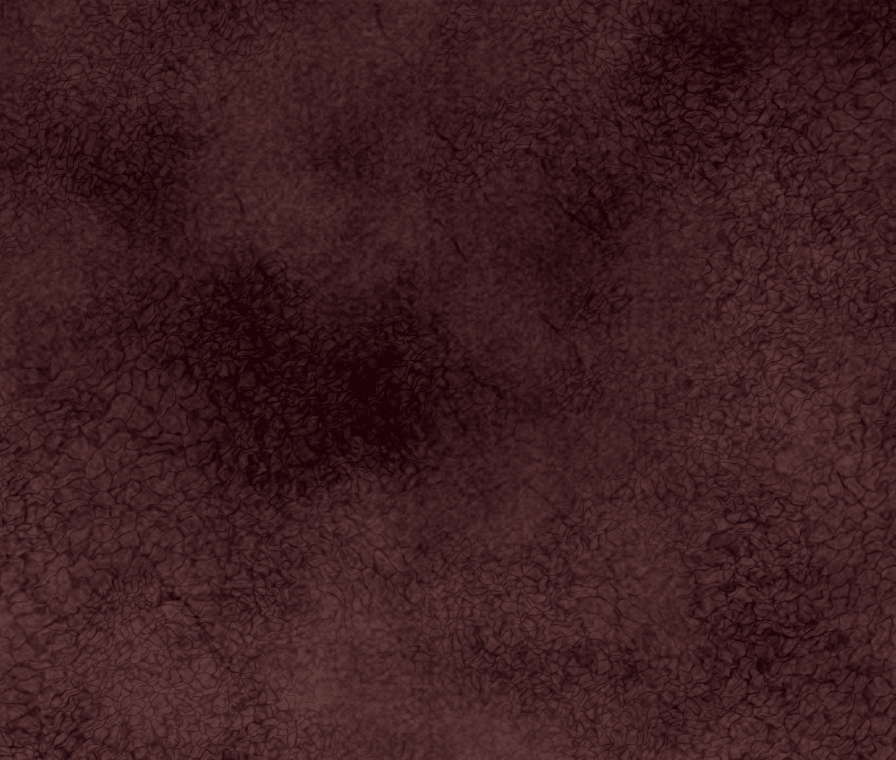
Write a WebGL 2 fragment shader that draws this texture.

```glsl
#version 300 es
precision highp float;
// Worn dark burgundy leather: cloudy tone, pebbled grain, wrinkled zones and thin creases.

uniform vec2 u_resolution;
out vec4 fragColor;

float hash(vec2 p) {
    return fract(sin(dot(p, vec2(127.1, 311.7))) * 43758.5453);
}

vec2 hash2(vec2 p) {
    return vec2(hash(p), hash(p + 37.3));
}

mat2 rotation(float a) {
    return mat2(cos(a), -sin(a), sin(a), cos(a));
}

float noise(vec2 p) {
    vec2 i = floor(p), f = fract(p);
    f = f * f * (3.0 - 2.0 * f);
    return mix(mix(hash(i), hash(i + vec2(1, 0)), f.x),
               mix(hash(i + vec2(0, 1)), hash(i + vec2(1, 1)), f.x), f.y);
}

float fbm(vec2 p) {
    float sum = 0.0, amp = 0.53;
    for (int i = 0; i < 4; i++) {
        sum += amp * noise(p);
        p = rotation(0.6) * p * 2.03 + 11.7;
        amp *= 0.5;
    }
    return sum;
}

// Dark furrows between irregular cells: 1 in the furrow, 0 on the pebble
float furrows(vec2 p, float width) {
    vec2 cell = floor(p), f = fract(p);
    float nearest = 9.0, second = 9.0;
    for (int y = -1; y <= 1; y++) {
        for (int x = -1; x <= 1; x++) {
            vec2 o = vec2(x, y);
            float d = length(o + hash2(cell + o) - f);
            second = min(second, max(nearest, d));
            nearest = min(nearest, d);
        }
    }
    return 1.0 - smoothstep(0.0, width, second - nearest);
}

// Long thin creases, mostly falling to the right
float creases(vec2 p, float aspect) {
    float sum = 0.0;
    float wobble = (noise(p * 24.0) - 0.5) * 0.016 + (noise(p * 90.0) - 0.5) * 0.005;
    for (int i = 0; i < 16; i++) {
        vec2 seed = vec2(float(i) * 3.7, 5.3);
        vec2 q = p - hash2(seed) * vec2(aspect, 1.0);
        q = rotation(-0.9 + 0.5 * (hash(seed + 9.1) - 0.5)) * q;
        float halfLength = mix(0.04, 0.15, hash(seed + 4.6));
        float line = 1.0 - smoothstep(0.0006, 0.0042, abs(q.y + wobble));
        float ends = 1.0 - smoothstep(0.3, 1.0, abs(q.x) / halfLength);
        sum = max(sum, line * ends * mix(0.4, 1.0, hash(seed + 2.2)));
    }
    return sum * smoothstep(0.2, 0.6, noise(p * 45.0 + 8.0));
}

void main() {
    vec2 p = gl_FragCoord.xy / u_resolution.y;
    float aspect = u_resolution.x / u_resolution.y;

    // Bend the hide so that furrows do not run straight
    vec2 bend = vec2(fbm(p * 9.0 + 3.1), fbm(p * 9.0 + 27.4)) - 0.5;
    vec2 hide = p + bend * 0.055;
    vec2 ragged = hide + (vec2(noise(p * 85.0), noise(p * 85.0 + 51.0)) - 0.5) * 0.012;

    // Cloudy dye, lighter towards the bottom
    float tone = 0.71 + 0.32 * (0.5 - p.y);
    tone += 1.15 * (fbm(p * 3.6 + 6.4) - 0.5);
    tone += 0.35 * (fbm(p * 17.0 + 40.0) - 0.5);

    // Wrinkled zones in two slanting directions
    float rising = smoothstep(0.48, 0.68, fbm(p * 2.6 + vec2(14.2, 3.8)));
    float falling = smoothstep(0.5, 0.68, fbm(p * 2.9 + vec2(31.5, 22.7)));
    float wrinkles = rising * furrows(rotation(0.6) * ragged * vec2(1) * mat2(30, 0, 0, 52), 0.26);
    wrinkles = max(wrinkles, falling * furrows(rotation(-0.75) * ragged * mat2(28, 0, 0, 50), 0.26));
    tone -= 0.42 * wrinkles + 0.1 * max(rising, falling);

    // Fine pebbling, patchy in depth
    float depth = mix(0.12, 0.42, smoothstep(0.35, 0.65, fbm(p * 6.0 + 71.0)));
    tone -= depth * furrows(rotation(0.5) * ragged * mat2(66, 0, 0, 98), 0.36);

    // Nap lit from the upper left
    vec2 light = vec2(-0.0022, 0.0024);
    tone += 0.26 * (noise(hide * 140.0) - noise((hide + light) * 140.0));
    tone += 0.34 * (noise(p * 175.0 + 5.0) - 0.5) + 0.3 * (noise(p * 290.0 + 9.0) - 0.5);

    tone -= 0.5 * creases(p, aspect);

    vec3 color = mix(vec3(0.14, 0.03, 0.05), vec3(0.34, 0.2, 0.2), clamp(tone, -0.12, 1.15));
    fragColor = vec4(color, 1.0);
}
```
